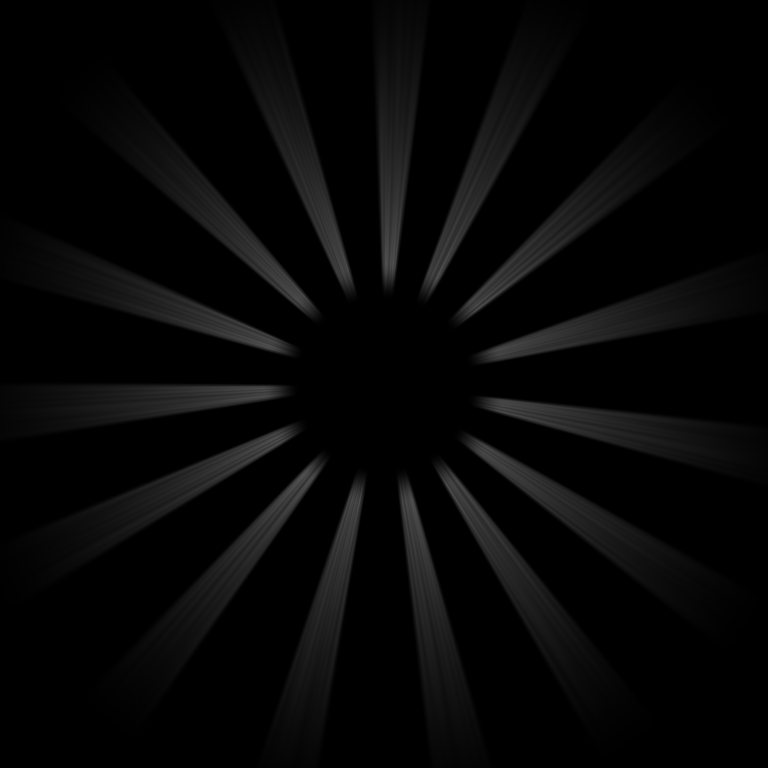
Give the GLSL for this background, as a WebGL 1 fragment shader.

```glsl
precision highp float;
// Burst of fifteen dim, streaked grey light rays around a dark centre.

uniform vec2 u_resolution;

const float TAU = 6.2831853;

// Ray layout, lengths in canvas units, angles clockwise from up
const float RAY_COUNT = 15.0;
const float RAY_TURN = 0.0424;       // rotation of the whole burst
const float SWAY_WIDE = 0.0119;      // slow drift of the ray angles
const float SWAY_TIGHT = 0.0277;     // quicker drift of the ray angles
const float RAY_APEX = 0.036;        // radius where the wedge has no width
const float RAY_SPREAD = 0.079;      // half width gained per unit of radius
const float EDGE_SOFTNESS = 0.0018;
const float EDGE_BLUR = 0.006;       // extra softness per unit of radius

// Light
const vec3 RAY_COLOR = vec3(0.42);
const float CORE_DARK = 0.11;
const float CORE_LIT = 0.16;
const float GLOW_RADIUS = 0.58;
const float GLOW_FALLOFF = 1.5;

// Fine streaks along each ray
const float STREAK_DENSITY = 65.0;
const float STREAK_LENGTH = 0.3;
const float STREAK_STRENGTH = 0.4;

vec2 hashGradient(vec2 cell) {
  float h = fract(sin(dot(cell, vec2(127.1, 311.7))) * 43758.5);
  return vec2(cos(TAU * h), sin(TAU * h));
}

float gradientNoise(vec2 p) {
  vec2 cell = floor(p);
  vec2 f = p - cell;
  vec2 u = f * f * f * (f * (f * 6.0 - 15.0) + 10.0);
  vec2 e = vec2(0.0, 1.0);
  float a = dot(hashGradient(cell), f);
  float b = dot(hashGradient(cell + e.yx), f - e.yx);
  float c = dot(hashGradient(cell + e.xy), f - e.xy);
  float d = dot(hashGradient(cell + e.yy), f - e.yy);
  return mix(mix(a, b, u.x), mix(c, d, u.x), u.y);
}

// Centre angle of a ray: even spacing with a gentle periodic sway
float rayAngle(float index) {
  float base = TAU * index / RAY_COUNT;
  return base + RAY_TURN
    + SWAY_TIGHT * cos(3.0 * base + 1.107)
    - SWAY_WIDE * cos(2.0 * base - 0.541);
}

// Coverage of the wedge nearest to the given polar position
float rayMask(float radius, float angle, float pixel) {
  float index = floor((angle - RAY_TURN) * RAY_COUNT / TAU + 0.5);
  float offset = radius * abs(sin(angle - rayAngle(index)));
  float halfWidth = RAY_SPREAD * max(radius - RAY_APEX, 0.0);
  float soft = max(EDGE_SOFTNESS + EDGE_BLUR * radius, 0.75 * pixel);
  return 1.0 - smoothstep(-soft, soft, offset - halfWidth);
}

// Fade in past the dark core, then fall off towards the corners
float radialLight(float radius) {
  float rim = smoothstep(CORE_DARK, CORE_LIT, radius);
  return rim * pow(max(1.0 - radius / GLOW_RADIUS, 0.0), GLOW_FALLOFF);
}

void main() {
  float side = min(u_resolution.x, u_resolution.y);
  vec2 p = (gl_FragCoord.xy - 0.5 * u_resolution) / side;
  float radius = length(p);
  float angle = atan(p.x, p.y + 1e-6);

  vec2 streakPos = vec2(angle * STREAK_DENSITY, radius / STREAK_LENGTH);
  float streak = 1.0 + STREAK_STRENGTH * gradientNoise(streakPos);

  float light = rayMask(radius, angle, 1.0 / side) * radialLight(radius) * streak;
  gl_FragColor = vec4(RAY_COLOR * light, 1.0);
}
```
